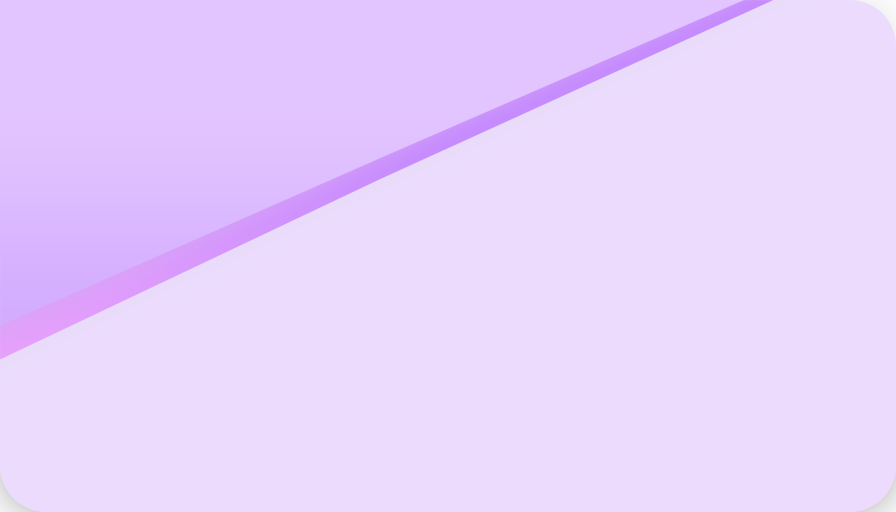
Reproduce this background procedurally as a WebGL 1 fragment shader.

```glsl
precision highp float;
// Pale lilac card with a violet corner panel, a bent diagonal ribbon and rounded corners.

uniform vec2 u_resolution;

#define CORNER_RADIUS 0.090
#define BEND_X 0.424
#define UPPER_EDGE vec3(0.364, 0.691, 1.129)
#define LOWER_EDGE vec3(0.298, 0.650, 1.109)
#define EDGE_COS 0.91
#define RIBBON_SHADOW 0.30
#define CARD_SHADOW 0.16

const vec3 CARD = vec3(0.930, 0.860, 0.998);
const vec3 PANEL_TOP = vec3(0.886, 0.768, 1.000);
const vec3 PANEL_LOW = vec3(0.825, 0.670, 1.000);
const vec3 RIBBON_PINK = vec3(0.900, 0.630, 0.985);
const vec3 RIBBON_VIOLET = vec3(0.775, 0.545, 0.995);
const vec3 RIBBON_HAZE = vec3(0.825, 0.650, 0.960);
const vec3 SHADE = vec3(0.870, 0.850, 0.930);

// Height of a line bent at BEND_X; heights holds its left, bend and right values.
float bentLine(float x, vec3 heights) {
  float left = mix(heights.x, heights.y, x / BEND_X);
  float right = mix(heights.y, heights.z, (x - BEND_X) / (1.0 - BEND_X));
  return x < BEND_X ? left : right;
}

float roundedBox(vec2 p, vec2 halfSize, float radius) {
  vec2 q = abs(p) - halfSize + radius;
  return length(max(q, 0.0)) + min(max(q.x, q.y), 0.0) - radius;
}

// Antialiased coverage of the positive side of a distance.
float cover(float d, float pixel) {
  return smoothstep(-0.7 * pixel, 0.7 * pixel, d);
}

void main() {
  float pixel = 1.0 / u_resolution.y;
  float aspect = u_resolution.x * pixel;
  vec2 uv = gl_FragCoord.xy / u_resolution;
  vec2 p = gl_FragCoord.xy * pixel;

  // Distances above the two ribbon edges.
  float aboveUpper = (uv.y - bentLine(uv.x, UPPER_EDGE)) * EDGE_COS;
  float aboveLower = (uv.y - bentLine(uv.x, LOWER_EDGE)) * EDGE_COS;

  // Card with the soft shadow below the ribbon.
  float ribbonShadow = RIBBON_SHADOW * exp(min(aboveLower, 0.0) * 28.0);
  vec3 color = mix(CARD, SHADE, ribbonShadow);

  // Ribbon: pink to violet along its length, hazier towards its upper edge.
  vec3 ribbon = mix(RIBBON_PINK, RIBBON_VIOLET, smoothstep(-0.05, 0.55, uv.x));
  float across = clamp(aboveLower / max(aboveLower - aboveUpper, 0.001), 0.0, 1.0);
  ribbon = mix(ribbon, RIBBON_HAZE, 0.55 * across * across * (1.0 - 0.6 * uv.x));
  color = mix(color, ribbon, cover(aboveLower, pixel));

  // Corner panel darkens downwards.
  vec3 panel = mix(PANEL_LOW, PANEL_TOP, smoothstep(0.32, 0.80, uv.y));
  color = mix(color, panel, cover(aboveUpper, pixel));

  // Rounded card outline; the top left corner stays square.
  vec2 halfSize = 0.5 * vec2(aspect, 1.0);
  float square = step(uv.x, 0.5) * step(0.5, uv.y);
  float outside = roundedBox(p - halfSize, halfSize, CORNER_RADIUS);
  float cardShadow = CARD_SHADOW * exp(-max(outside, 0.0) * 30.0) * mix(1.0, 0.3, uv.y);
  vec3 page = vec3(1.0 - cardShadow);
  color = mix(color, page, cover(outside, pixel) * (1.0 - square));

  gl_FragColor = vec4(color, 1.0);
}
```
